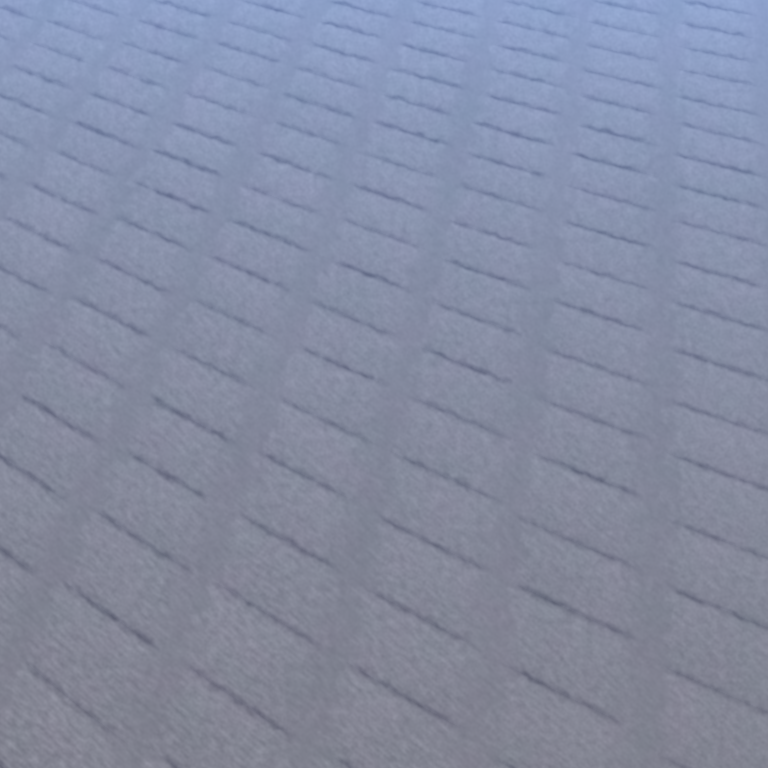
Write a Shadertoy shader that draws this texture.

```glsl
// Woven fabric seen at a slant: fanned columns of soft tiles, each cut by short tilted creases.
// A perspective remap gives column and row coordinates; creases, tiles and gaps are
// shaded from their fractions, then gradient noise adds fibres and mottling.

vec2 hash2(vec2 p) {
    vec3 q = fract(p.xyx * vec3(0.1031, 0.1030, 0.0973));
    q += dot(q, q.yzx + 33.33);
    return fract((q.xx + q.yz) * q.zy);
}

float corner(vec2 cell, vec2 offset, vec2 f) {
    return dot(hash2(cell + offset) * 2.0 - 1.0, f - offset);
}

// Gradient noise, roughly -0.7 to 0.7
float gradientNoise(vec2 p) {
    vec2 i = floor(p), f = p - i;
    vec2 w = f * f * f * (f * (f * 6.0 - 15.0) + 10.0);
    float low = mix(corner(i, vec2(0, 0), f), corner(i, vec2(1, 0), f), w.x);
    float high = mix(corner(i, vec2(0, 1), f), corner(i, vec2(1, 1), f), w.x);
    return mix(low, high, w.y);
}

void mainImage(out vec4 fragColor, in vec2 fragCoord) {
    vec2 p = fragCoord / iResolution.xy;
    float depth = 1.0 - p.y; // 0 at the far edge, 1 at the near edge

    // Columns fan out toward the viewer; integers lie on the gaps
    vec2 wobble = vec2(gradientNoise(p * 38.0 + 7.0), gradientNoise(p * 70.0 + 90.0));
    float column = (p.x - 0.875 + 0.031 * depth) / (0.1146 + 0.1094 * depth);
    float across = fract(column);

    // Rows shrink with distance and tilt more at the left; integers lie on creases
    float rowHeight = (depth + 0.845) * (depth + 0.845) / 26.73;
    float row = 26.73 / (depth + 0.845) - 0.24 + mix(1.15, 0.8, p.x) * (across - 0.5);
    float nearest = floor(row + 0.5);
    vec2 rnd = hash2(vec2(floor(column) + 40.0, nearest + 11.0));
    vec2 rnd2 = hash2(vec2(nearest + 71.0, floor(column) + 23.0));
    float fromCrease = row - nearest + 0.08 * (rnd.x - 0.5);

    // Ragged tile between gaps: firmer at the left, fading right and downward
    float edge = across + 0.16 * wobble.x + 0.12 * wobble.y;
    float tile = smoothstep(0.05, 0.17, edge) * smoothstep(1.0, 0.72, edge);
    float below = fract(fromCrease);
    float raised = tile * mix(0.3, 1.0, below) * smoothstep(1.0, 0.88, below);

    // Soft crease with faded ends, uneven depth and outline
    float creaseDist = fromCrease * rowHeight + 0.0040 * wobble.y;
    float creaseWidth = 0.0024 + 0.017 * rowHeight;
    float ends = smoothstep(0.02, 0.18, across - 0.08 * rnd.y)
               * smoothstep(1.0, 0.78, across + 0.09 * rnd2.x);
    float breaks = clamp(1.0 + 1.0 * wobble.x + 0.8 * gradientNoise(p * 85.0 + 17.0), 0.2, 1.5);
    float crease = exp(-pow(creaseDist / creaseWidth, 2.0)) * ends
                 * mix(0.6, 1.0, rnd2.y) * breaks;

    // Fibres run down to the right and show most at the near left
    vec2 fibre = vec2(dot(p, vec2(0.75, -0.66)) * 60.0, dot(p, vec2(0.66, 0.75)) * 170.0);
    float nearLeft = depth * (1.0 - 0.55 * p.x);
    float grain = 1.7 * gradientNoise(fibre) * mix(0.15, 1.0, nearLeft)
                + 0.65 * gradientNoise(p * 75.0 + 31.0)
                + 0.65 * gradientNoise(p * 140.0 + 5.0)
                + 0.45 * gradientNoise(p * 240.0 + 51.0);
    float mottle = gradientNoise(p * 9.0 + 3.0);

    // Cool light at the far edge fades into warm grey
    vec3 color = mix(vec3(0.496, 0.492, 0.530), vec3(0.560, 0.638, 0.800),
                     exp(-2.15 * depth) * (0.92 + 0.12 * p.x));
    color += 0.030 * (raised - 0.30);
    color -= vec3(0.078, 0.078, 0.070) * crease;
    color += 0.042 * grain * mix(0.6, 1.0, tile);
    color += vec3(0.016, 0.012, 0.014) * mottle;
    color += vec3(0.012, -0.004, 0.006) * gradientNoise(p * 22.0 + 60.0);
    fragColor = vec4(clamp(color, 0.0, 1.0), 1.0);
}
```
